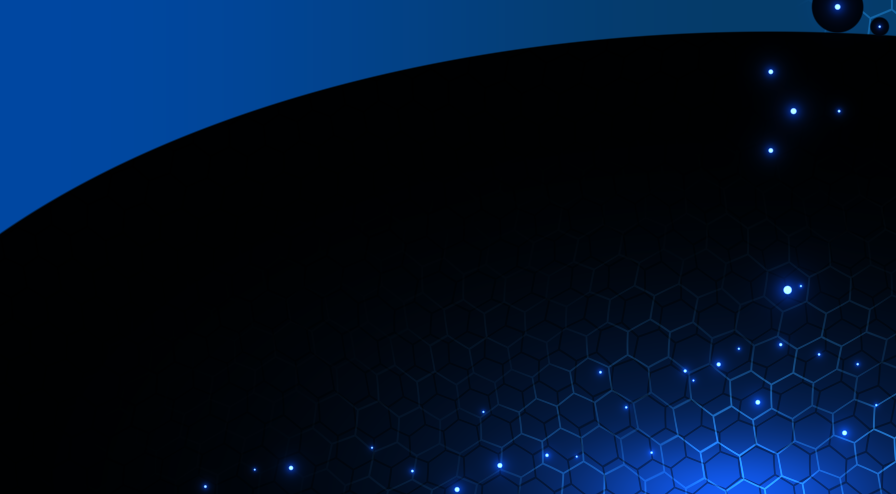
This background is drawn by a Shadertoy shader. Its source:

```glsl
// A dark dome under a blue sky, with a glowing hexagon mesh and scattered sparks.
#define ASPECT 1.811
#define DOME_CENTER vec2(1.557, -0.104)
#define DOME_RADII vec2(1.958, 1.040)
#define GLOW_CENTER vec2(1.50, -0.02)
#define CORE_CENTER vec2(1.475, 0.0)
#define CELL 0.083
#define MESH_WARP 0.22
#define TRAIL_COUNT 24
#define SKY_LEFT vec3(0.00, 0.28, 0.63)
#define SKY_RIGHT vec3(0.02, 0.23, 0.41)
#define SPARK_BLUE vec3(0.03, 0.22, 0.72)
#define MESH_CYAN vec3(0.22, 0.62, 0.88)

float hash(float n) { return fract(sin(n * 127.1) * 4375.85); }

// Soft elliptical falloff
float bell(vec2 offset, vec2 radii) {
    vec2 q = offset / radii;
    return exp(-dot(q, q));
}

// Distance to the nearest hexagon edge, in cells
float hexEdge(vec2 q) {
    vec2 s = vec2(1.0, 1.7320508);
    vec2 a = mod(q, s) - 0.5 * s;
    vec2 b = mod(q + 0.5 * s, s) - 0.5 * s;
    vec2 g = abs(dot(a, a) < dot(b, b) ? a : b);
    return 0.5 - max(g.x, dot(g, 0.5 * s));
}

float meshLine(vec2 p, float size, float px) {
    vec2 q = p / size;
    q += MESH_WARP * vec2(sin(q.y * 0.9 + q.x * 0.3), sin(q.x * 0.8 - q.y * 0.4));
    return 1.0 - smoothstep(0.0005, 0.0012 + px, hexEdge(q) * size);
}

// White point inside a blue halo
vec3 spark(vec2 p, vec2 center, float size, float px) {
    float d = length(p - center);
    float core = 1.0 - smoothstep(size - px, size + px, d);
    float halo = 0.55 * exp(-d / (size * 3.2)) + 0.3 * exp(-d * d / (size * size * 7.0));
    return SPARK_BLUE * halo + vec3(0.72, 0.9, 1.0) * core;
}

float disc(vec2 p, vec2 center, float radius, float px) {
    return 1.0 - smoothstep(radius - px, radius + px, length(p - center));
}

void mainImage(out vec4 fragColor, in vec2 fragCoord) {
    vec2 p = fragCoord / iResolution.xy * vec2(ASPECT, 1.0);
    float px = 1.0 / iResolution.y;

    // Sky, with a trace of mesh in the right corner
    vec3 sky = mix(SKY_LEFT, SKY_RIGHT, smoothstep(0.1, 1.55, p.x));
    float mesh = meshLine(p, CELL, px);
    sky += mesh * 0.25 * MESH_CYAN * smoothstep(1.6, 1.78, p.x);

    // Blue light rising inside the dome
    float wide = bell(p - GLOW_CENTER, vec2(0.65, 0.34));
    float core = bell(p - CORE_CENTER, vec2(0.28, 0.11));
    vec3 dome = vec3(0.0, 0.003, 0.006) + vec3(0.02, 0.155, 0.39) * wide;
    dome += vec3(0.05, 0.20, 0.56) * core;

    // Bright mesh over a dark, offset copy
    float fade = bell(p - vec2(1.68, 0.04), vec2(0.62, 0.28));
    float patchy = 0.7 + 0.3 * sin(p.x * 17.0 + 2.0 * sin(p.y * 13.0));
    dome *= 1.0 - 0.4 * meshLine(p + vec2(0.027, 0.019), CELL * 0.88, px);
    dome += MESH_CYAN * mesh * fade * patchy * 0.6;

    // Sparks climbing toward the right
    for (int i = 0; i < TRAIL_COUNT; i++) {
        float n = float(i);
        float t = (n + hash(n + 3.0)) / float(TRAIL_COUNT);
        float lift = mix(0.06, 0.36, t * t) + (hash(n + 41.0) - 0.5) * mix(0.12, 0.48, t);
        float size = mix(0.0015, 0.0048, pow(hash(n + 77.0), 2.0));
        dome += spark(p, vec2(mix(0.08, 1.79, sqrt(t)), lift), size, px);
    }

    // Upper cluster: one middle spark and three around it
    for (int i = 0; i < 4; i++) {
        float n = float(i);
        float angle = 2.0944 * n;
        vec2 ring = 0.092 * min(n, 1.0) * vec2(cos(angle), sin(angle));
        float size = i == 0 ? 0.0058 : (i == 3 ? 0.0024 : 0.0045);
        dome += spark(p, vec2(1.604, 0.775) + ring, size, px);
    }
    dome += spark(p, vec2(1.592, 0.413), 0.0082, px);

    // Dome edge
    vec2 e = (p - DOME_CENTER) / DOME_RADII;
    float edge = (length(e) - 1.0) * DOME_RADII.y;
    vec3 color = mix(dome, sky, smoothstep(-px, px, edge));

    // Dark beads at the corner
    vec2 bead = vec2(1.693, 0.986);
    vec2 smallBead = vec2(1.778, 0.946);
    color = mix(color, vec3(0.0, 0.005, 0.02), disc(p, bead, 0.052, px));
    color = mix(color, vec3(0.0, 0.005, 0.02), disc(p, smallBead, 0.019, px));
    color += spark(p, bead, 0.0055, px) + spark(p, smallBead, 0.002, px);

    fragColor = vec4(clamp(color, 0.0, 1.0), 1.0);
}
```
